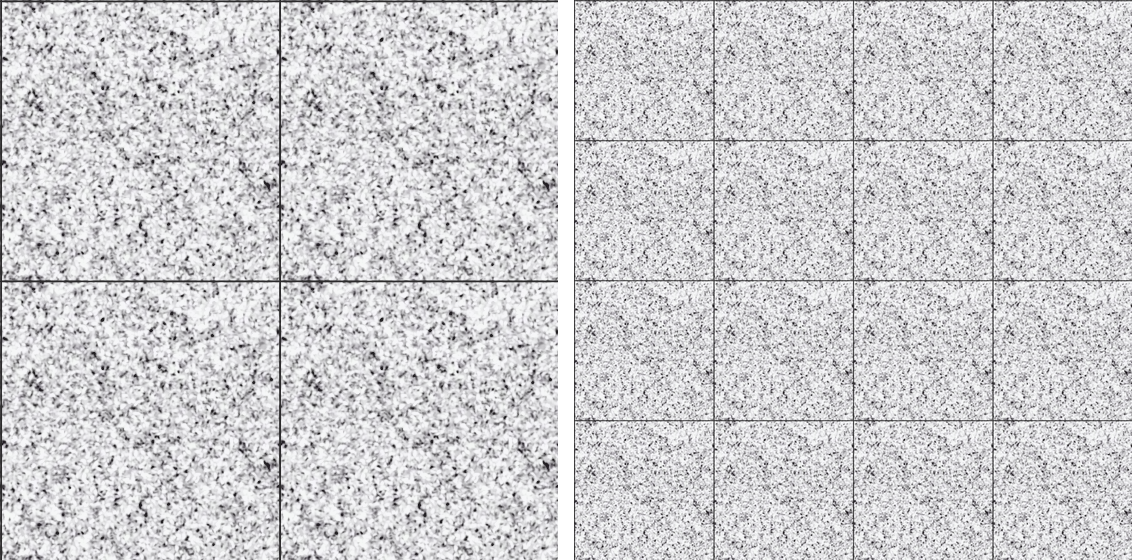
Left, the tile; right, the same tile 2 across and 2 down.
Write a Shadertoy shader that draws this texture.

```glsl
#define TILES 2.0                          // tiles across and down
#define JOINT_OFFSET vec2(0.002, -0.0025)  // joint centre, canvas units
#define JOINT_HALF 0.0017                  // half the joint width
#define JOINT_WEAR 0.0003                  // roughness of the joint edges
#define JOINT_COLOR vec3(0.17, 0.165, 0.17)
#define STONE_LIGHT vec3(0.965, 0.965, 0.975)
#define STONE_DARK vec3(0.13, 0.12, 0.13)
#define SPECKLE_BIAS 0.335                 // overall greyness
#define SPECKLE_CONTRAST 0.195             // strength of the dark flecks
#define LILAC_TINT vec3(0.002, -0.005, 0.008)

// Four random values from a cell and a layer seed.
vec4 hash4(vec3 p) {
    vec4 h = fract(p.xyzx * vec4(0.1031, 0.1030, 0.0973, 0.1099));
    h += dot(h, h.wzxy + 33.33);
    return fract((h.xxyz + h.yzzw) * h.zywx);
}

// Sum of scattered elongated grains, light or dark; wraps every unit of p.
float grains(vec2 p, float cells, float seed) {
    p *= cells;
    vec2 home = floor(p);
    float sum = 0.0;
    for (int j = -1; j <= 1; j++) {
        for (int i = -1; i <= 1; i++) {
            vec2 cell = home + vec2(i, j);
            vec4 rnd = hash4(vec3(mod(cell, cells) + 1.0, seed));
            vec2 offset = p - cell - rnd.xy;
            float angle = 6.2832 * rnd.z;
            vec2 axis = vec2(cos(angle), sin(angle));
            vec2 q = vec2(dot(offset, axis),
                          dot(offset, vec2(-axis.y, axis.x)) / 0.6);
            float falloff = max(0.0, 1.0 - dot(q, q));
            sum += (2.0 * rnd.w - 1.0) * falloff * falloff;
        }
    }
    return sum;
}

void mainImage(out vec4 fragColor, in vec2 fragCoord) {
    vec2 uv = fragCoord / iResolution.xy;
    vec2 tile = (uv - JOINT_OFFSET) * TILES;

    // Mineral grains, from small flecks to faint broad clouds
    float fleck = grains(tile, 66.0, 11.0);
    float fine = grains(tile, 93.0, 23.0);
    float patches = grains(tile, 29.0, 37.0);
    float clouds = grains(tile, 9.0, 53.0);
    float speckle = (fleck + 0.8 * fine + 0.45 * patches + 0.15 * clouds) / 0.483;

    // Squaring keeps most of the stone pale and the dark flecks rare
    float depth = max(0.0, SPECKLE_BIAS + SPECKLE_CONTRAST * speckle);
    float darkness = min(depth * depth / 0.84, 1.0);
    vec3 color = mix(STONE_LIGHT, STONE_DARK, darkness);
    color += LILAC_TINT * patches;

    // Joints between tiles, with slightly worn edges
    vec2 toJoint = abs(tile - round(tile)) / TILES;
    float edge = min(toJoint.x, toJoint.y) - JOINT_HALF - JOINT_WEAR * fleck;
    float soft = max(0.0007, 0.6 / iResolution.y);
    color = mix(JOINT_COLOR, color, smoothstep(-soft, soft, edge));

    fragColor = vec4(clamp(color, 0.0, 1.0), 1.0);
}
```
